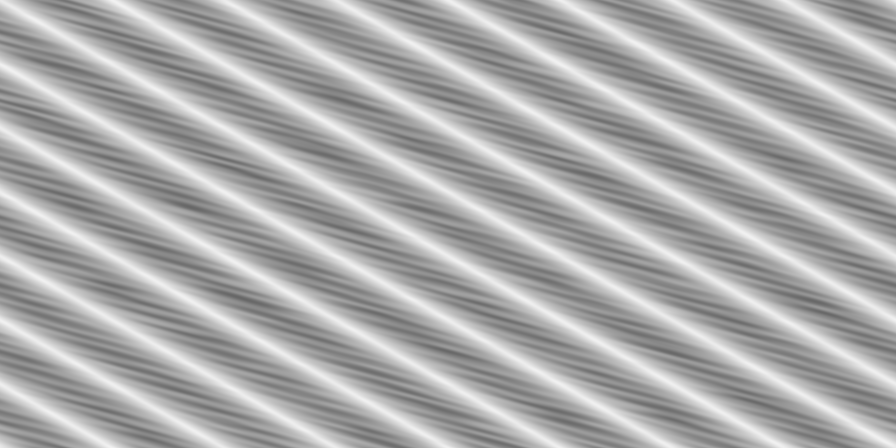
This pattern is drawn by a Shadertoy shader. Its source:

```glsl
const float TAU = 6.2831853;

float hash(vec2 p) {
    vec3 q = fract(vec3(p.xyx) * 0.1031);
    q += dot(q, q.yzx + 33.33);
    return fract((q.x + q.y) * q.z);
}

// Cell value that wraps on a lattice whose rows shift by "climb" across the tile
float wrappedCell(vec2 cell, float columns, float rows, float climb) {
    float turns = floor(cell.x / columns);
    return hash(vec2(cell.x - turns * columns, mod(cell.y - turns * climb, rows)));
}

// Long thin grain, sheared to run down to the right
float grain(vec2 uv, float columns, float rows, float climb) {
    vec2 p = vec2(uv.x * columns, uv.y * rows + uv.x * climb);
    vec2 cell = floor(p);
    vec2 f = smoothstep(0.0, 1.0, p - cell);
    vec2 e = vec2(1.0, 0.0);
    float low = mix(wrappedCell(cell, columns, rows, climb),
                    wrappedCell(cell + e.xy, columns, rows, climb), f.x);
    float high = mix(wrappedCell(cell + e.yx, columns, rows, climb),
                     wrappedCell(cell + e.xx, columns, rows, climb), f.x);
    return mix(low, high, f.y) * 2.0 - 1.0;
}

void mainImage(out vec4 fragColor, in vec2 fragCoord) {
    vec2 uv = fragCoord / iResolution.xy;

    // Diagonal folds: 8 across, 7 down; 0 on the ridge, 1 in the groove
    float fold = dot(uv, vec2(8.0, 7.0));
    float depth = abs(fract(fold + 0.5) - 0.5) * 2.0;
    depth = min(sqrt(depth * depth + 0.002), 1.0);
    float shade = 0.52 + 0.45 * (1.0 - depth) * (1.0 - depth);

    // Shallower streaks, strongest in the grooves
    float coarse = grain(uv, 12.0, 46.0, 24.0);
    float fine = grain(uv, 24.0, 138.0, 72.0);
    float streak = sin(TAU * dot(uv, vec2(24.0, 46.0)) + 0.8 * coarse);
    shade += (0.065 * streak + 0.03 * coarse) * smoothstep(0.1, 0.8, depth);
    shade += 0.045 * fine * mix(0.3, 1.0, depth);

    fragColor = vec4(vec3(clamp(shade, 0.0, 1.0)), 1.0);
}
```
